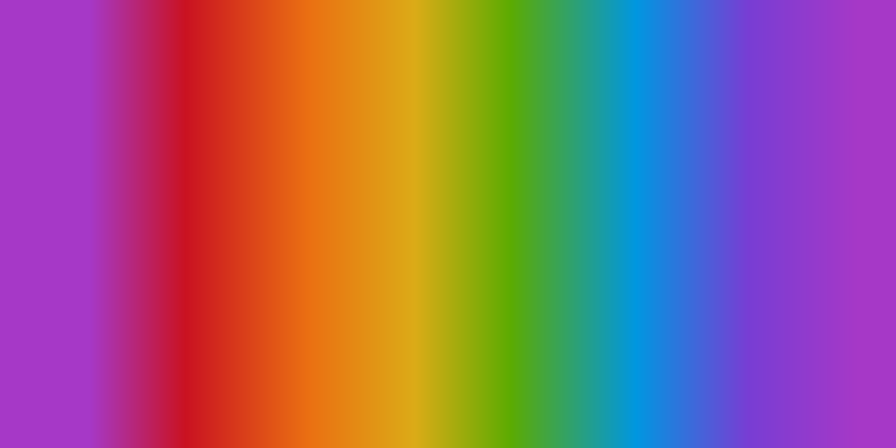
Reproduce this background procedurally as a Shadertoy shader.

```glsl
#define PURPLE vec3(0.650, 0.220, 0.780)
#define RED    vec3(0.790, 0.070, 0.130)
#define ORANGE vec3(0.920, 0.440, 0.070)
#define YELLOW vec3(0.860, 0.670, 0.090)
#define GREEN  vec3(0.360, 0.670, 0.005)
#define BLUE   vec3(0.000, 0.590, 0.880)
#define VIOLET vec3(0.470, 0.240, 0.830)

// Linear blend from one colour stop to the next
vec3 blendTo(vec3 base, vec3 next, float start, float end, float x) {
    return mix(base, next, clamp((x - start) / (end - start), 0.0, 1.0));
}

// Horizontal spectrum, with flat purple at both ends
vec3 spectrum(float x) {
    vec3 color = PURPLE;
    color = blendTo(color, RED,    0.100, 0.207, x);
    color = blendTo(color, ORANGE, 0.207, 0.346, x);
    color = blendTo(color, YELLOW, 0.346, 0.463, x);
    color = blendTo(color, GREEN,  0.463, 0.570, x);
    color = blendTo(color, BLUE,   0.570, 0.710, x);
    color = blendTo(color, VIOLET, 0.710, 0.835, x);
    return blendTo(color, PURPLE,  0.835, 0.957, x);
}

void mainImage(out vec4 fragColor, in vec2 fragCoord) {
    vec2 uv = fragCoord / iResolution.xy;
    fragColor = vec4(spectrum(uv.x), 1.0);
}
```
